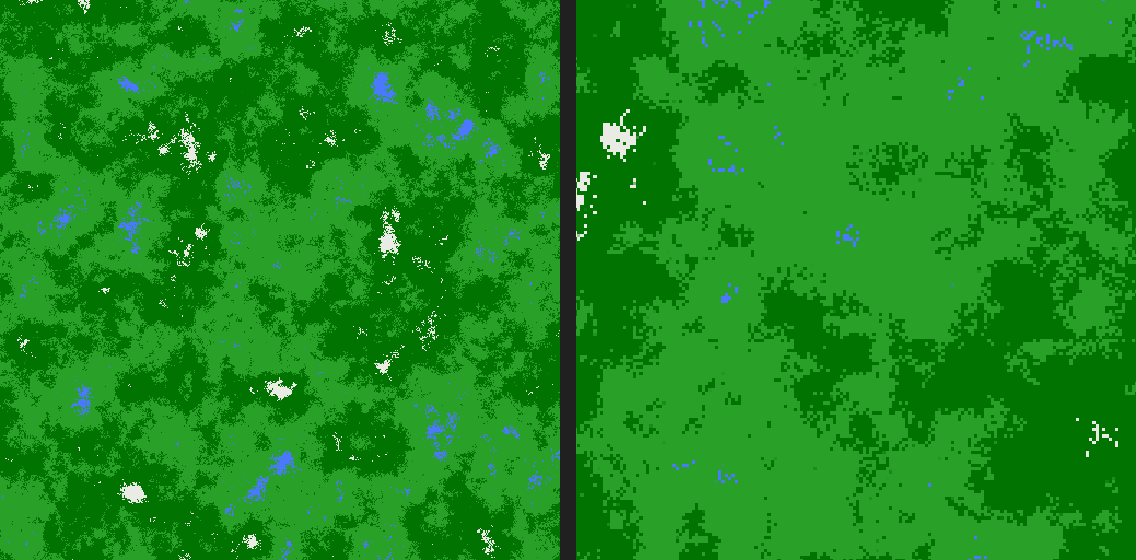
Left, the full canvas; right, a detail of the centre.
Reproduce this texture procedurally as a WebGL 1 fragment shader.

```glsl
precision highp float;
// Grainy terrain map: dark and light green blotches with blue pools and white peaks.

#define GRID 512.0        // grains across the canvas
#define BASE_SCALE 11.0   // cells of the coarsest octave
#define PERSISTENCE 0.71  // amplitude ratio between octaves
#define GRAIN 0.27        // strength of the per-grain jitter
#define RARE_LEVEL 1.36   // height beyond which pools and peaks appear
#define EDGE 0.006        // softness of the colour steps
#define SNOW vec3(0.92, 0.92, 0.90)
#define FOREST vec3(0.0, 0.45, 0.0)
#define MEADOW vec3(0.16, 0.63, 0.16)
#define WATER vec3(0.29, 0.47, 1.0)

uniform vec2 u_resolution;

// Sine-free hash, 0 to 1
float hash(vec2 p) {
  vec3 q = fract(p.xyx * 0.1031);
  q += dot(q, q.yzx + 33.33);
  return fract((q.x + q.y) * q.z);
}

// Smooth value noise, -1 to 1
float valueNoise(vec2 p) {
  vec2 cell = floor(p);
  vec2 f = fract(p);
  vec2 s = f * f * (3.0 - 2.0 * f);
  float bottom = mix(hash(cell), hash(cell + vec2(1.0, 0.0)), s.x);
  float top = mix(hash(cell + vec2(0.0, 1.0)), hash(cell + 1.0), s.x);
  return 2.0 * mix(bottom, top, s.y) - 1.0;
}

// Sum of octaves, each shifted so that their lattices do not line up
float terrain(vec2 p) {
  float height = 0.0;
  float amplitude = 1.0;
  vec2 shift = vec2(11.37, 47.71);
  p *= BASE_SCALE;
  for (int i = 0; i < 6; i++) {
    height += amplitude * valueNoise(p + shift);
    shift += vec2(37.43, 19.61);
    amplitude *= PERSISTENCE;
    p *= 2.0;
  }
  return height;
}

float stepAt(float level, float height) {
  return smoothstep(level - EDGE, level + EDGE, height);
}

void main() {
  // One height per square grain
  vec2 uv = gl_FragCoord.xy / min(u_resolution.x, u_resolution.y);
  vec2 grain = floor(uv * GRID);
  float height = terrain((grain + 0.5) / GRID);
  height += GRAIN * (2.0 * hash(grain + 71.0) - 1.0);

  // Colour bands by height
  vec3 color = mix(SNOW, FOREST, stepAt(-RARE_LEVEL, height));
  color = mix(color, MEADOW, stepAt(0.0, height));
  color = mix(color, WATER, stepAt(RARE_LEVEL, height));
  gl_FragColor = vec4(color, 1.0);
}
```
